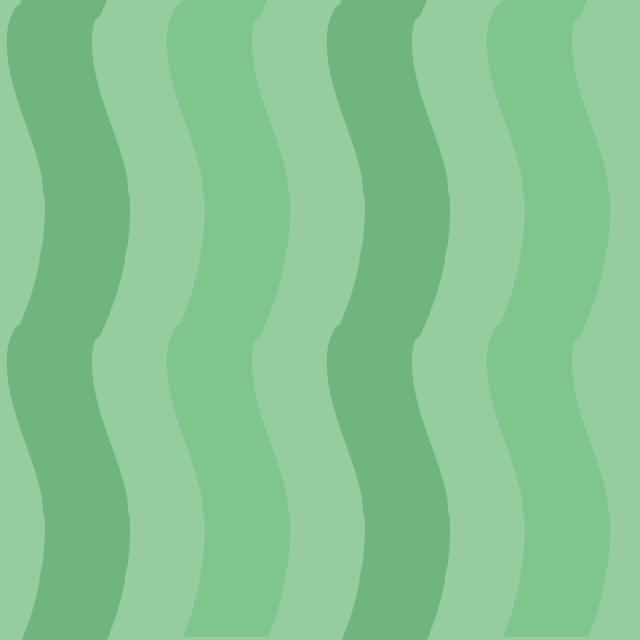
Give the GLSL for this pattern, as a Shadertoy shader.

```glsl
// Four wavy vertical ribbons, alternately dark and mid green, on a pale green
// ground. Each ribbon fills the span between two edge curves, which repeat
// twice down the canvas and differ only in the height of a small notch.

// Edge offset at phase q in [0, 2), measured downward from the leftmost point
float waveEdge(float q, float notch) {
    // Smooth swing to the right, then a parabola back to the left
    float swing = 0.161 - 0.1195 * cos(3.14159 * min(q / 1.052, 1.0));
    float back = max(q - 1.052, 0.0);
    float x = swing - 0.296 * back * back;

    // Slight hand-cut dents above and below the crest
    float upper = (q - 0.93) / 0.04;
    float lower = (q - 1.34) / 0.04;
    x -= 0.005 * (exp(-upper * upper) + exp(-lower * lower));

    // Notch where the curve steps onto the next repeat
    float hook = 0.042 + 1.25 * (2.0 - q) * (2.0 - q);
    return mix(x, hook, smoothstep(notch, notch + 0.026, q));
}

void mainImage(out vec4 fragColor, in vec2 fragCoord) {
    // One unit is the spacing of the ribbons
    vec2 p = 4.0 * fragCoord / iResolution.xy;
    vec2 pixel = 4.0 / iResolution.xy;
    float q = mod(3.75 - p.y, 2.0);
    float x = fract(p.x);
    float isMid = mod(floor(p.x), 2.0);

    // Ribbon coverage from signed distance to the nearer edge
    float left = waveEdge(q, 1.772);
    float right = waveEdge(q, 1.854) + 0.5325;
    float inside = min(x - left, right - x);
    float coverage = clamp(inside / pixel.x + 0.5, 0.0, 1.0);

    // Mid green ribbons stop just short of the bottom
    float trimmed = clamp((p.y - 0.021) / pixel.y + 0.5, 0.0, 1.0);
    coverage *= mix(1.0, trimmed, isMid);

    vec3 ground = vec3(0.584, 0.804, 0.627);
    vec3 ribbon = mix(vec3(0.435, 0.710, 0.490), vec3(0.494, 0.776, 0.545), isMid);
    fragColor = vec4(mix(ground, ribbon, coverage), 1.0);
}
```
